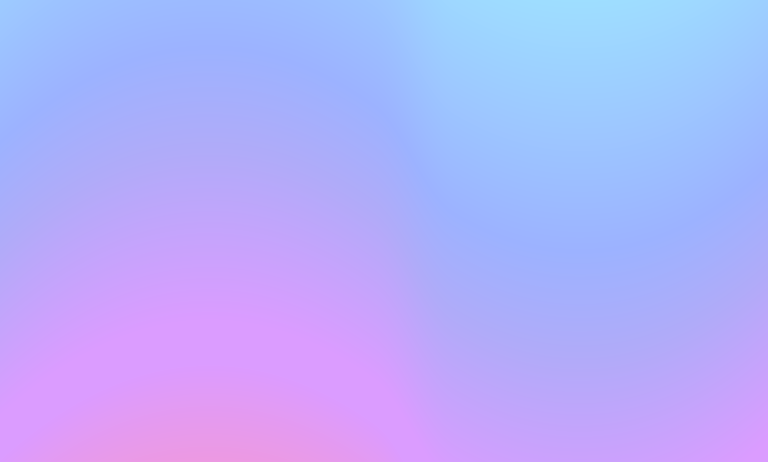
Reproduce this background procedurally as a WebGL 1 fragment shader.

```glsl
precision highp float;
// Soft pastel gradient flowing in a wave from cyan through blue and violet to pink.

uniform vec2 u_resolution;

const vec3 CYAN = vec3(0.62, 0.88, 1.0);
const vec3 BLUE = vec3(0.61, 0.70, 1.0);
const vec3 LAVENDER = vec3(0.69, 0.67, 0.975);
const vec3 VIOLET = vec3(0.86, 0.61, 1.0);
const vec3 PINK = vec3(0.93, 0.60, 0.88);

const float BAND_DEPTH = 0.6;

// Parabolic arc with its turning point at apex
float arc(float x, vec2 apex, float curvature) {
    float d = x - apex.x;
    return apex.y + curvature * d * d;
}

// Depth of the blue band below the top edge: a crest joined to a trough
float waveDepth(float x) {
    float crest = arc(x, vec2(0.273, 0.098), 2.76);
    float trough = arc(x, vec2(0.755, 0.539), -3.0);
    return mix(crest, trough, smoothstep(0.488, 0.592, x));
}

// Blend towards the next colour between two levels
vec3 blendStop(vec3 base, vec3 next, float start, float end, float level) {
    return mix(base, next, clamp((level - start) / (end - start), 0.0, 1.0));
}

// Colour ramp, with blue at level zero
vec3 ramp(float level) {
    vec3 color = blendStop(CYAN, BLUE, -0.95, 0.0, level);
    color = blendStop(color, LAVENDER, 0.0, 0.38, level);
    color = blendStop(color, VIOLET, 0.38, 1.0, level);
    return blendStop(color, PINK, 1.15, 1.52, level);
}

void main() {
    vec2 uv = gl_FragCoord.xy / u_resolution;
    float level = (1.0 - uv.y - waveDepth(uv.x)) / BAND_DEPTH;
    gl_FragColor = vec4(ramp(level), 1.0);
}
```
